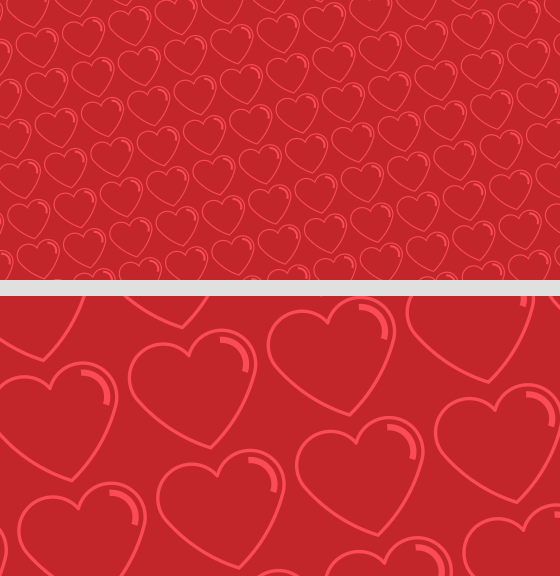
Top: the whole. Bottom: its middle third, enlarged.
Give the GLSL for this pattern, as a Shadertoy shader.

```glsl
// Outlined hearts with a curved highlight, on a tilted rectangular lattice.
// Each heart is mirrored from one lobe circle joined smoothly to a wide side arc.
// All lengths are fractions of the canvas height.

#define CELL vec2(0.1699, 0.1470)
#define LATTICE_ORIGIN vec2(0.902, 0.5513)
#define TILT 0.232
#define LOBE_X 0.0357
#define LOBE_RADIUS 0.0404
#define TIP_DEPTH 0.0938
#define LINE_WIDTH 0.0040
#define SHINE_RADIUS 0.0290
#define SHINE_WIDTH 0.0074
#define GROUND_COLOR vec3(0.760, 0.150, 0.170)
#define LINE_COLOR vec3(0.985, 0.295, 0.340)

// Rotates a vector clockwise by the given angle.
vec2 rotateClockwise(vec2 v, float angle) {
    float c = cos(angle), s = sin(angle);
    return vec2(c * v.x + s * v.y, c * v.y - s * v.x);
}

// Unsigned distance to the heart outline; the origin lies between the lobes.
float heartOutline(vec2 p) {
    p.x = abs(p.x);
    vec2 lobe = vec2(LOBE_X, 0.0);
    vec2 notch = vec2(0.0, sqrt(LOBE_RADIUS * LOBE_RADIUS - LOBE_X * LOBE_X));
    vec2 joint = (lobe - notch) / LOBE_RADIUS;

    // Above the line from notch through lobe centre, the lobe is nearest.
    if (dot(p - notch, vec2(-joint.y, joint.x)) > 0.0)
        return abs(length(p - lobe) - LOBE_RADIUS);

    // The side arc is tangent to the lobe and passes through the tip.
    vec2 tipToLobe = lobe + vec2(0.0, TIP_DEPTH);
    float offset = (dot(tipToLobe, tipToLobe) - LOBE_RADIUS * LOBE_RADIUS)
                 / (2.0 * (LOBE_RADIUS + dot(joint, tipToLobe)));
    vec2 sideCentre = lobe - offset * joint;
    float side = abs(length(p - sideCentre) - LOBE_RADIUS - offset);
    return min(side, length(p - notch));
}

// Signed distance to a square-ended arc inside the right lobe.
float shineArc(vec2 p) {
    const float middleAngle = 0.43, halfSpan = 0.98;
    vec2 q = rotateClockwise(p - vec2(LOBE_X, 0.0), middleAngle);
    q.y = abs(q.y);
    float band = abs(length(q) - SHINE_RADIUS) - 0.5 * SHINE_WIDTH;
    float ends = dot(q, vec2(-sin(halfSpan), cos(halfSpan)));
    return max(band, ends);
}

void mainImage(out vec4 fragColor, in vec2 fragCoord) {
    float pixel = 1.0 / iResolution.y;

    // Tilted lattice, one heart per cell
    vec2 p = rotateClockwise(fragCoord * pixel - LATTICE_ORIGIN, TILT);
    p = (fract(p / CELL + 0.5) - 0.5) * CELL;

    // Centre the heart vertically in its cell
    p.y -= 0.5 * (TIP_DEPTH - LOBE_RADIUS);

    // Line work with soft edges
    float ink = min(heartOutline(p) - 0.5 * LINE_WIDTH, shineArc(p));
    float coverage = clamp(0.5 - ink / pixel, 0.0, 1.0);
    fragColor = vec4(mix(GROUND_COLOR, LINE_COLOR, coverage), 1.0);
}
```
